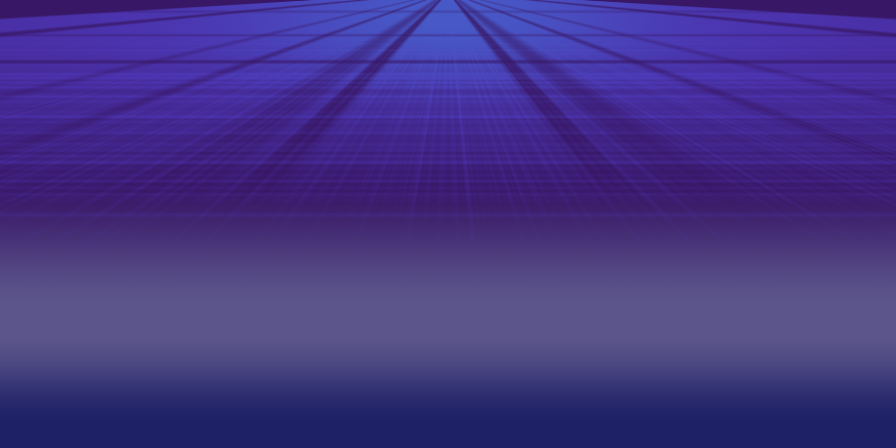
This background is drawn by a Shadertoy shader. Its source:

```glsl
// Glowing violet perspective floor seen upside down, dissolving into haze and navy.
#define HORIZON 0.018      // vanishing line above the top edge
#define SKEW 0.06          // sideways shift of the dark lanes
#define ROW_DENSITY 90.0
#define COLUMN_DENSITY 15.0
#define GRID_STRENGTH 0.24
#define GLOW_SIZE vec2(0.42, 0.16)

const vec3 FLOOR_DARK = vec3(0.220, 0.090, 0.400);
const vec3 VIOLET = vec3(0.300, 0.205, 0.700);
const vec3 BLUE = vec3(0.280, 0.350, 0.780);
const vec3 HAZE = vec3(0.360, 0.335, 0.545);
const vec3 NAVY = vec3(0.120, 0.130, 0.405);

float hash(float n) {
    n = fract(n * 0.1031);
    n *= n + 33.33;
    return fract(n * (n + n));
}

// Thin lines of random brightness, fading where they become too dense
float randomLines(float coord, float seed) {
    float width = fwidth(coord);
    float cell = floor(coord);
    float offset = abs(fract(coord) - 0.5);
    float line = 1.0 - smoothstep(0.10, 0.22 + width, offset);
    float level = hash(cell + seed);
    return line * level * (1.0 - smoothstep(0.4, 1.4, width));
}

// Soft strip around a centre, antialiased
float strip(float coord, float center, float halfWidth, float softness) {
    float blur = softness + fwidth(coord);
    return 1.0 - smoothstep(halfWidth - blur * 0.5, halfWidth + blur, abs(coord - center));
}

// Dark lanes running to the vanishing point
float lanes(float u) {
    // centre, half width, softness, strength
    vec4 lane[5] = vec4[5](
        vec4(0.92, 0.085, 0.05, 0.78),
        vec4(1.36, 0.130, 0.18, 0.52),
        vec4(2.74, 0.060, 0.08, 0.62),
        vec4(4.17, 0.070, 0.12, 0.40),
        vec4(10.4, 0.350, 0.30, 0.75));
    float side = abs(u + SKEW);
    float open = 1.0;
    for (int i = 0; i < 5; i++) {
        open *= 1.0 - lane[i].w * strip(side, lane[i].x, lane[i].y, lane[i].z);
    }
    // Nothing is lit beyond the outermost lane
    return open * (1.0 - smoothstep(15.5, 17.5, side));
}

// Dark seams crossing the floor
float seams(float t) {
    float open = 1.0 - 0.60 * strip(t, 0.138, 0.0025, 0.002);
    open *= 1.0 - 0.38 * strip(t, 0.079, 0.0020, 0.002);
    open *= 1.0 - 0.20 * strip(t, 0.204, 0.0020, 0.003);
    return open * (1.0 - 0.30 * strip(t, 0.026, 0.0015, 0.002));
}

void mainImage(out vec4 fragColor, in vec2 fragCoord) {
    // x is centred, t runs from the top edge down
    float x = (fragCoord.x - 0.5 * iResolution.x) / iResolution.y;
    float t = 1.0 - fragCoord.y / iResolution.y;
    float depth = t + HORIZON;
    float u = x / depth;

    // Backdrop: dark floor, haze, navy
    vec3 color = mix(FLOOR_DARK, HAZE, smoothstep(0.40, 0.70, t));
    color = mix(color, NAVY, smoothstep(0.74, 0.95, t));

    // Light on the floor, strongest at the top
    float light = 1.0 - smoothstep(0.06, 0.51, t);
    light *= 1.0 - 0.16 * x * x;
    light *= lanes(u) * seams(t);

    // Fine woven grid
    float rows = randomLines(sqrt(depth) * ROW_DENSITY, 7.0)
               + 0.6 * randomLines(sqrt(depth) * ROW_DENSITY * 0.37, 91.0);
    float columns = randomLines(u * COLUMN_DENSITY, 213.0)
                  + 0.6 * randomLines(u * COLUMN_DENSITY * 2.3, 407.0);
    float gridFade = smoothstep(0.02, 0.20, t) * (1.0 - smoothstep(0.36, 0.66, t));
    float grid = (rows + 0.7 * columns - 0.35) * gridFade;
    light = clamp(light + GRID_STRENGTH * grid, 0.0, 1.0);

    // Blue glow around the vanishing point
    vec2 glowPos = vec2(x, t - 0.03) / GLOW_SIZE;
    float glow = exp(-dot(glowPos, glowPos));
    color = mix(color, mix(VIOLET, BLUE, glow), light);

    fragColor = vec4(color, 1.0);
}
```
